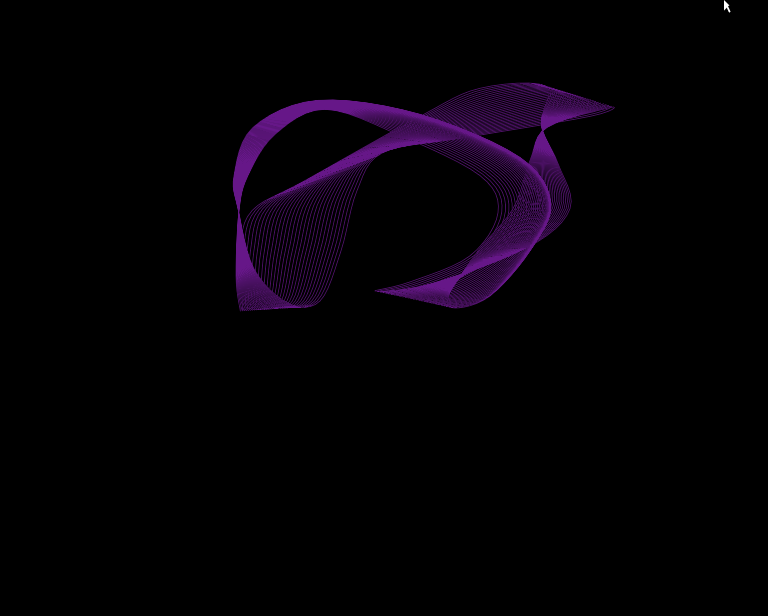
This background is drawn by a Shadertoy shader. Its source:

```glsl
// A twisting violet ribbon of thin closed strands on black, with a tiny pointer.
// Two closed splines bound the ribbon; every strand is a blend of the two.
// Per spline step, a quadratic finds which strands pass closest to the pixel.

const int KNOTS = 24;
const float LAST_STRAND = 29.0;

// Boundary knots on a 768 x 614 design grid, y pointing down.
const vec2 firstEdge[KNOTS] = vec2[KNOTS](
    vec2(455, 307), vec2(449, 294), vec2(478, 250), vec2(513, 208),
    vec2(530, 160), vec2(547, 127), vec2(611, 107), vec2(590, 116),
    vec2(460, 138), vec2(383, 152), vec2(357, 190), vec2(341, 250),
    vec2(320, 300), vec2(288, 302), vec2(254, 268), vec2(238, 208),
    vec2(234, 175), vec2(253, 127), vec2(318, 100), vec2(420, 114),
    vec2(520, 157), vec2(551, 203), vec2(530, 250), vec2(490, 295));
const vec2 lastEdge[KNOTS] = vec2[KNOTS](
    vec2(375, 290), vec2(430, 283), vec2(527, 247), vec2(570, 208),
    vec2(558, 163), vec2(541, 124), vec2(546, 86), vec2(480, 88),
    vec2(420, 116), vec2(305, 180), vec2(252, 210), vec2(240, 250),
    vec2(240, 300), vec2(240, 308), vec2(236, 275), vec2(239, 210),
    vec2(248, 175), vec2(275, 134), vec2(325, 109), vec2(400, 135),
    vec2(480, 175), vec2(498, 212), vec2(470, 255), vec2(410, 281));

float cross2(vec2 a, vec2 b) { return a.x * b.y - a.y * b.x; }

float segmentDistance(vec2 p, vec2 a, vec2 b) {
    vec2 ab = b - a;
    float t = clamp(dot(p - a, ab) / max(dot(ab, ab), 1e-6), 0.0, 1.0);
    return length(p - a - t * ab);
}

// Both edges at one place along the ribbon: first edge in xy, last in zw.
vec4 knotPair(int i) { return vec4(firstEdge[i], lastEdge[i]); }

bool outsideBox(vec2 p, vec4 low, vec4 high, float margin) {
    return any(lessThan(p, min(low.xy, low.zw) - margin))
        || any(greaterThan(p, max(high.xy, high.zw) + margin));
}

// Exponent that crowds strands toward the first edge on the right-hand bend.
float crowding(float place) {
    return 1.0 + 1.1 * smoothstep(17.5, 19.5, place) * smoothstep(24.0, 21.5, place);
}

// Summed coverage of the strands next to blend value v.
float strandCoverage(vec2 p, vec4 from, vec4 to, vec2 crowd, float v, float pixel) {
    float width = 0.7, total = 0.0;
    float index = pow(clamp(v, 0.0, 1.0), 2.0 / (crowd.x + crowd.y));
    float nearest = round(index * LAST_STRAND);
    for (int side = -1; side <= 1; side++) {
        float strand = (nearest + float(side)) / LAST_STRAND;
        vec2 blend = pow(vec2(max(strand, 0.0)), crowd);
        float d = segmentDistance(p, mix(from.xy, from.zw, blend.x),
                                     mix(to.xy, to.zw, blend.y));
        float reach = 0.5 * max(width, pixel) + 0.35 * pixel;
        float cover = clamp((reach - d) / (0.85 * pixel), 0.0, 1.0);
        total += abs(strand - 0.5) < 0.501 ? cover : 0.0;
    }
    return min(0.95, total * min(1.0, width / pixel));
}

// Solves for the blends whose strand line runs through p in this step.
float stepCoverage(vec2 p, vec4 from, vec4 to, vec2 crowd, float pixel) {
    vec2 along = to.xy - from.xy, across = from.zw - from.xy;
    vec2 twist = to.zw - to.xy - across, offset = p - from.xy;
    float a = -cross2(twist, across);
    float b = cross2(twist, offset) - cross2(along, across);
    float c = cross2(along, offset);
    float root = sqrt(max(b * b - 4.0 * a * c, 0.0));
    float q = -0.5 * (b + (b < 0.0 ? -root : root));
    if (abs(a) < 1e-5) a = 1e-5;
    if (abs(q) < 1e-5) q = 1e-5;
    return max(strandCoverage(p, from, to, crowd, q / a, pixel),
               strandCoverage(p, from, to, crowd, c / q, pixel));
}

// Walks the closed ribbon, skipping every span whose hull misses p.
float ribbonCoverage(vec2 p, float pixel) {
    float cover = 0.0, margin = pixel + 1.0;
    vec4 before = knotPair(KNOTS - 1), start = knotPair(0), end = knotPair(1);
    for (int knot = 0; knot < KNOTS; knot++) {
        vec4 after = knotPair((knot + 2) % KNOTS);
        vec4 h1 = start + (end - before) / 6.0;
        vec4 h2 = end - (after - start) / 6.0;
        vec4 low = min(min(start, end), min(h1, h2));
        vec4 high = max(max(start, end), max(h1, h2));
        if (!outsideBox(p, low, high, margin)) {
            vec4 from = start;
            for (int s = 1; s <= 6; s++) {
                float t = float(s) / 6.0, u = 1.0 - t, place = float(knot) + t;
                vec4 to = u * u * (u * start + 3.0 * t * h1)
                        + t * t * (3.0 * u * h2 + t * end);
                vec2 crowd = vec2(crowding(place - 1.0 / 6.0), crowding(place));
                if (!outsideBox(p, min(from, to), max(from, to), margin))
                    cover = max(cover, stepCoverage(p, from, to, crowd, pixel));
                from = to;
            }
        }
        before = start; start = end; end = after;
    }
    return cover;
}

void mainImage(out vec4 fragColor, in vec2 fragCoord) {
    vec2 p = vec2(fragCoord.x, iResolution.y - fragCoord.y)
           / iResolution.xy * vec2(768, 614);
    float pixel = 768.0 / iResolution.x;
    vec3 color = vec3(0);

    // Ribbon
    if (!outsideBox(p, vec4(226, 72, 226, 72), vec4(620, 316, 620, 316), 0.0))
        color = vec3(0.42, 0.095, 0.56) * ribbonCoverage(p, pixel);

    // Pointer: a wedge with a short tail
    vec2 m = p - vec2(724, 0);
    float wedge = max(-m.x, max((m.x - m.y) * 0.707, (m.x + m.y - 10.5) * 0.707));
    float tail = segmentDistance(m, vec2(3, 6), vec2(5.5, 11.5)) - 0.9;
    color = mix(color, vec3(1), clamp(0.5 - min(wedge, tail) / pixel, 0.0, 1.0));

    fragColor = vec4(color, 1.0);
}
```
